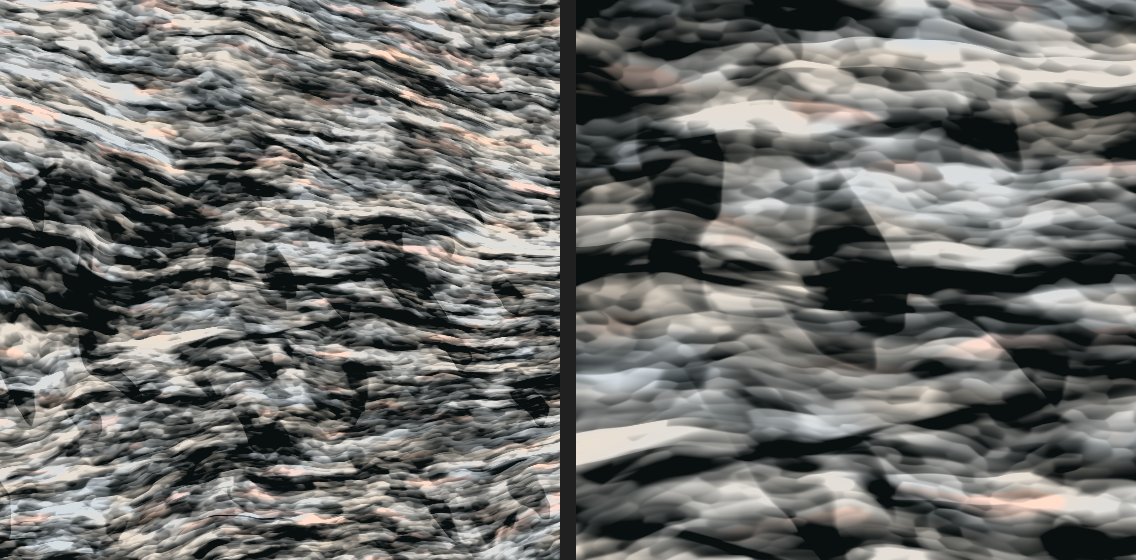
Left, the full canvas; right, a detail of the centre.
This texture is drawn by a Shadertoy shader. Its source:

```glsl
const vec3 SHADOW_ROCK = vec3(0.035, 0.055, 0.055);
const vec3 PALE_ROCK = vec3(0.88, 0.87, 0.85);
const vec3 WARM_TINT = vec3(0.09, 0.01, -0.07);
const vec3 RUST_TINT = vec3(0.12, 0.0, -0.04);

const float BASE_TONE = 0.49;
const float SLOPE_LOW = -0.13;    // strata rise to the right near the bottom
const float SLOPE_HIGH = 0.19;    // and fall to the right near the top
const float FLAKE_LIGHT = 0.35;   // flakes are lit from above

// Cells per canvas height for each layer
const vec2 BROAD_SCALE = vec2(2.5, 5.0);
const vec2 BLOCK_SCALE = vec2(6.0, 16.0);
const vec2 SLAB_SCALE = vec2(13.0, 43.0);
const vec2 FLAKE_SCALE = vec2(30.0, 98.0);
const vec2 GRAIN_SCALE = vec2(75.0, 175.0);
const vec2 SEAM_SCALE = vec2(3.0, 10.0);
const vec2 LEDGE_SCALE = vec2(6.5, 42.0);
const vec2 JOINT_SCALE = vec2(25.0, 11.0);

vec2 hash22(vec2 p) {
    vec3 q = fract(vec3(p.xyx) * vec3(0.1031, 0.1030, 0.0973));
    q += dot(q, q.yzx + 33.33);
    return fract((q.xx + q.yz) * q.zy);
}

// Cellular noise with softly blended cells, each brighter at its top
float flakes(vec2 p, float sharpness) {
    vec2 cell = floor(p), f = fract(p);
    vec2 sum = vec2(0.0);
    for (int j = -1; j <= 1; j++) {
        for (int i = -1; i <= 1; i++) {
            vec2 o = vec2(i, j);
            vec2 d = o + hash22(cell + o) - f;
            float shade = hash22(cell + o + 71.0).x - FLAKE_LIGHT * d.y;
            sum += vec2(shade, 1.0) * exp(-sharpness * dot(d, d));
        }
    }
    return sum.x / sum.y;
}

// Layered sines that make the bedding wavy and the flakes ragged
vec2 ripple(vec2 p) {
    vec2 r = vec2(0.0);
    float size = 0.012, freq = 9.0;
    for (int i = 0; i < 4; i++) {
        r += size * sin(freq * p.yx * vec2(1.7, 1.0) + 1.3 * sin(freq * 0.8 * p) + float(i) * 2.1);
        size *= 0.42;
        freq *= 2.3;
    }
    return r;
}

// Bends the canvas so that the strata run along x
vec2 bedding(vec2 p) {
    float slope = mix(SLOPE_LOW, SLOPE_HIGH, smoothstep(0.1, 0.8, p.y));
    return vec2(p.x, p.y + slope * (p.x - 0.5)) + ripple(p);
}

float ledges(vec2 s) {
    return smoothstep(0.74, 0.92, flakes(s * LEDGE_SCALE + 13.0, 12.0));
}

float seams(vec2 s) {
    float line = abs(flakes(s * SEAM_SCALE + 5.0, 6.0) - 0.5);
    float gaps = smoothstep(0.35, 0.65, flakes(s * BLOCK_SCALE * 0.7 + 31.0, 8.0));
    return (1.0 - smoothstep(0.015, 0.06, line)) * gaps;
}

// Steep broken cracks across the strata
float joints(vec2 p, vec2 s) {
    vec2 q = vec2(s.x + 0.45 * s.y, s.y);
    float crack = 1.0 - smoothstep(0.08, 0.26, flakes(q * JOINT_SCALE + 47.0, 12.0));
    return crack * (1.0 - smoothstep(0.55, 0.8, p.y));
}

float spot(vec2 p, vec2 center, vec2 radius) {
    vec2 d = (p - center) / radius;
    return exp(-dot(d, d));
}

void mainImage(out vec4 fragColor, in vec2 fragCoord) {
    vec2 p = fragCoord / iResolution.y;
    vec2 s = bedding(p);

    // Rock mass, from broad patches down to grain
    float tone = BASE_TONE;
    tone += 0.30 * (flakes(s * BROAD_SCALE + 3.0, 5.0) - 0.5);
    tone += 0.36 * (flakes(s * BLOCK_SCALE, 10.0) - 0.5);
    tone += 0.50 * (flakes(s * SLAB_SCALE + 19.0, 13.0) - 0.5);
    tone += 0.60 * (flakes(s * FLAKE_SCALE + 7.0, 13.0) - 0.5);
    tone += 0.36 * (flakes(s * GRAIN_SCALE + 29.0, 9.0) - 0.5);

    // Large light and dark areas
    tone += 0.10 * smoothstep(0.55, 0.75, p.y);
    tone -= 0.30 * spot(s, vec2(0.2, 0.5), vec2(0.2, 0.11));
    tone -= 0.22 * spot(s, vec2(0.78, 0.2), vec2(0.16, 0.05));
    tone += 0.42 * spot(s, vec2(0.93, 0.63), vec2(0.13, 0.04));

    // Pale ledges with shade below, seams and joints
    tone += 0.42 * ledges(s);
    tone -= 0.26 * ledges(s + vec2(0.004, 0.017));
    tone -= 0.50 * seams(s);
    tone -= 0.34 * joints(p, s);
    tone = clamp(tone, 0.0, 1.0);

    // Mineral colour
    vec3 rock = mix(SHADOW_ROCK, PALE_ROCK, tone);
    float warmth = flakes(s * SLAB_SCALE * 0.8 + 53.0, 9.0) - 0.5;
    float rust = smoothstep(0.8, 1.0, flakes(s * SLAB_SCALE + 83.0, 12.0));
    rock += tone * (warmth * WARM_TINT + rust * RUST_TINT);

    fragColor = vec4(clamp(rock, 0.0, 1.0), 1.0);
}
```
